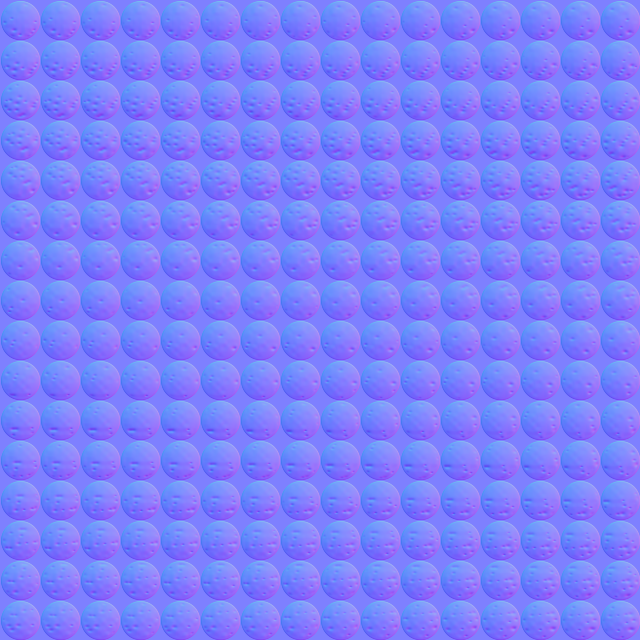
Write a Shadertoy shader that draws this texture map.

```glsl
// Tangent-space normal map: a 16 by 16 grid of shallow, dented round studs.

const float REPEATS = 16.0;
const vec2 STUD_CENTRE = vec2(0.515, 0.485);
const float STUD_RADIUS = 0.49;
const float DOME_SLOPE = 0.28;
const float RIM_SLOPE = 0.27;
const float RIM_WIDTH = 0.04;
const float DENT_DENSITY = 5.5;

float hash(vec2 p) {
    vec3 q = fract(vec3(p.xyx) * 0.1031);
    q += dot(q, q.yzx + 33.33);
    return fract((q.x + q.y) * q.z);
}

float valueNoise(vec2 p) {
    vec2 i = floor(p);
    vec2 f = fract(p);
    f = f * f * (3.0 - 2.0 * f);
    float low = mix(hash(i), hash(i + vec2(1.0, 0.0)), f.x);
    float high = mix(hash(i + vec2(0.0, 1.0)), hash(i + vec2(1.0, 1.0)), f.x);
    return mix(low, high, f.y);
}

// Soft pits on a jittered grid; some grid squares stay empty.
float pits(vec2 p) {
    vec2 base = floor(p);
    float depth = 0.0;
    for (int y = -1; y <= 1; y++) {
        for (int x = -1; x <= 1; x++) {
            vec2 square = base + vec2(x, y);
            vec2 jitter = vec2(hash(square + 17.3), hash(square + 41.7));
            vec2 d = (p - square - 0.15 - 0.7 * jitter) * vec2(0.85, 1.2);
            float size = mix(0.16, 0.32, hash(square + 73.1));
            float present = step(0.5, hash(square + 5.9));
            depth += present * size * exp(-dot(d, d) / (size * size));
        }
    }
    return depth;
}

// Wear height in stud units; the wear drifts slowly from stud to stud.
float wearHeight(vec2 p, vec2 stud) {
    vec2 drift = vec2(0.13 * stud.x + 0.37 * stud.y, 0.05 * stud.x + 0.9 * stud.y);
    vec2 q = p * DENT_DENSITY + drift + 50.0;
    float amount = mix(0.55, 1.0, smoothstep(0.3, -0.25, p.y));
    return amount * (0.009 * valueNoise(q * 1.6) - 0.055 * pits(q));
}

vec2 wearSlope(vec2 p, vec2 stud) {
    vec2 e = vec2(0.012, 0.0);
    float h = wearHeight(p, stud);
    return vec2(h - wearHeight(p + e.xy, stud), h - wearHeight(p + e.yx, stud)) / e.x;
}

// Gentle dome that steepens at its rim.
vec2 domeSlope(vec2 p, float dist) {
    float rim = smoothstep(STUD_RADIUS - RIM_WIDTH, STUD_RADIUS, dist);
    return p / STUD_RADIUS * (DOME_SLOPE + RIM_SLOPE * rim);
}

vec3 encodeNormal(vec2 slope) {
    return 0.5 + 0.5 * normalize(vec3(slope, 1.0));
}

void mainImage(out vec4 fragColor, in vec2 fragCoord) {
    // Stud cell and position within it
    vec2 grid = fragCoord / iResolution.xy * REPEATS;
    vec2 stud = floor(grid);
    vec2 p = fract(grid) - STUD_CENTRE;
    float dist = length(p);

    // Wear fades out before the rim
    float wearMask = 1.0 - smoothstep(0.40, 0.47, dist);
    vec2 slope = domeSlope(p, dist) + wearMask * wearSlope(p, stud);

    // Smooth-edged stud over the flat ground
    float pixel = REPEATS / iResolution.y;
    float inside = 1.0 - smoothstep(-0.5 * pixel, 0.5 * pixel, dist - STUD_RADIUS);
    vec3 ground = vec3(0.495, 0.5, 1.0);
    vec3 color = mix(ground, encodeNormal(slope) - vec3(0.008, 0.0, 0.0), inside);
    fragColor = vec4(color, 1.0);
}
```
